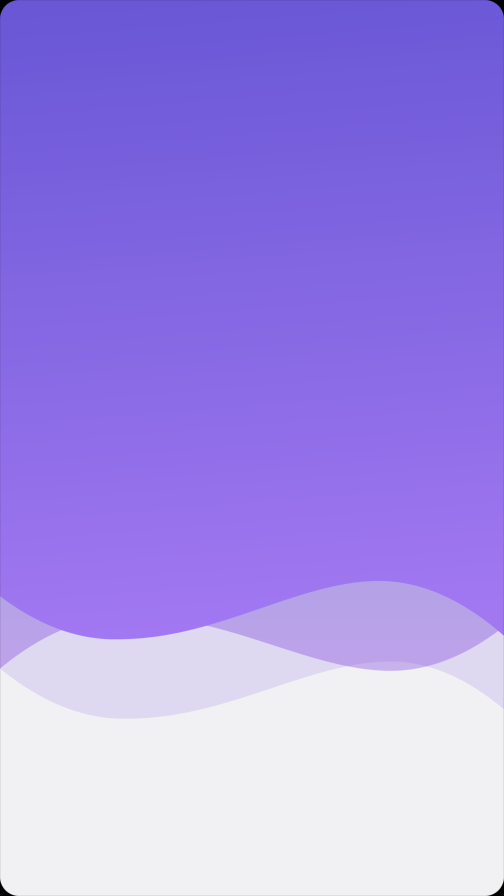
A Shadertoy shader for this background:

```glsl
// A rounded card with a violet gradient above pale, overlapping waves.
// Each wave is a smooth height curve with two turning points; the
// translucent layers are blended by their antialiased coverage.

// Height at x: parabolic ends joined by an eased slope between two turns.
// turnA and turnB hold (x, height); ends holds the heights at x = 0 and 1.
float waveHeight(float x, vec2 turnA, vec2 turnB, vec2 ends) {
    if (x < turnA.x) {
        float t = 1.0 - x / turnA.x;
        return mix(turnA.y, ends.x, t * t);
    }
    if (x > turnB.x) {
        float t = (x - turnB.x) / (1.0 - turnB.x);
        return mix(turnB.y, ends.y, t * t);
    }
    float t = pow((x - turnA.x) / (turnB.x - turnA.x), 1.1);
    return mix(turnA.y, turnB.y, smoothstep(0.0, 1.0, t));
}

// Coverage of the area below a height, softened over about one pixel.
float below(float y, float height) {
    float soft = 0.75 / iResolution.y;
    return smoothstep(-soft, soft, height - y);
}

float roundedBox(vec2 p, vec2 halfSize, float radius) {
    vec2 q = abs(p) - halfSize + radius;
    return length(max(q, 0.0)) + min(max(q.x, q.y), 0.0) - radius;
}

void mainImage(out vec4 fragColor, in vec2 fragCoord) {
    vec2 uv = fragCoord / iResolution.xy;

    // Slightly tilted violet sky
    float fall = (1.0 - uv.y + 0.045 * (uv.x - 0.5)) / 0.703;
    vec3 sky = mix(vec3(0.414, 0.343, 0.838), vec3(0.634, 0.471, 0.946),
                   clamp(fall, 0.0, 1.0));

    // Coverage of the three waves
    float veil = below(uv.y, waveHeight(uv.x, vec2(0.227, 0.2865),
                       vec2(0.752, 0.3516), vec2(0.3346, 0.2904)));
    float mist = below(uv.y, waveHeight(uv.x, vec2(0.253, 0.3125),
                       vec2(0.775, 0.2513), vec2(0.2539, 0.3008)));
    float snow = below(uv.y, waveHeight(uv.x, vec2(0.245, 0.1979),
                       vec2(0.775, 0.2617), vec2(0.2539, 0.2083)));

    // Lavender veil, lighter where the lowest wave shows through it
    vec3 lavender = mix(vec3(0.742, 0.635, 0.918), vec3(0.708, 0.636, 0.902),
                        smoothstep(0.25, 0.35, uv.y));
    lavender = mix(lavender, vec3(0.785, 0.700, 0.927), snow);
    vec3 pale = mix(vec3(0.870, 0.847, 0.943), vec3(0.945, 0.945, 0.955), snow);
    vec3 color = mix(sky, mix(lavender, pale, mist), veil);

    // Rounded card corners over black
    vec2 size = vec2(1.0, iResolution.y / iResolution.x);
    float edge = roundedBox((uv - 0.5) * size, 0.5 * size, 0.038);
    float soft = 0.75 / iResolution.x;
    color *= 1.0 - smoothstep(-soft, soft, edge);

    fragColor = vec4(color, 1.0);
}
```
